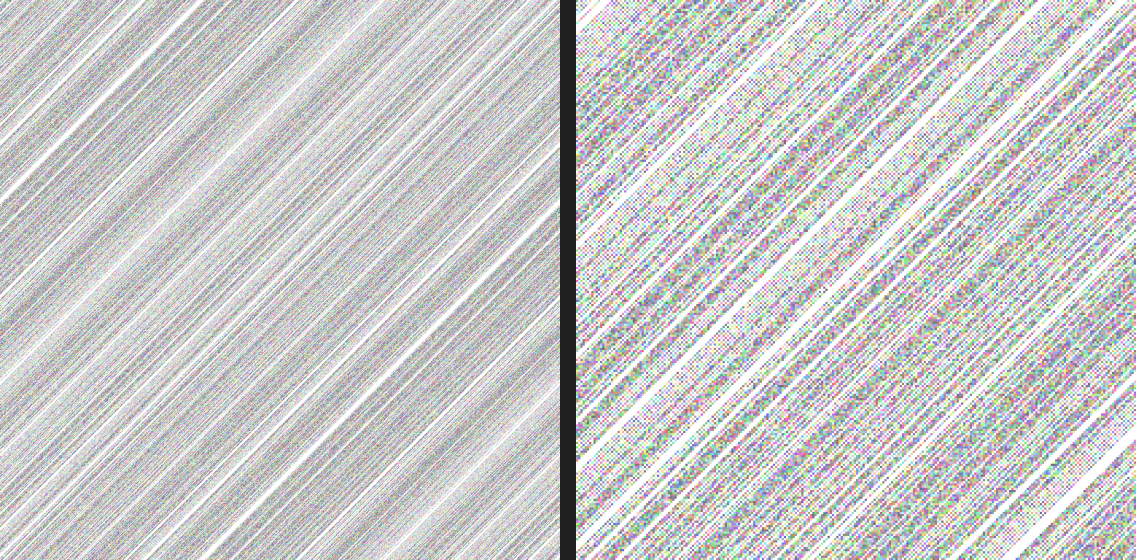
Left, the full canvas; right, a detail of the centre.
Reproduce this pattern procedurally as a Shadertoy shader.

```glsl
#define GRID 768.0          // grains along the canvas height
#define GRAIN_DARK 0.39     // darkest channel value of a grain
#define BANDS 14.0          // slow density waves across the diagonals
#define HATCH_SPARSE 0.22   // share of even diagonals lit in calm bands
#define HATCH_DENSE 0.82    // share of even diagonals lit in busy bands
#define FILL_CHANCE 0.11    // share of odd diagonals lit
#define STROKES 6           // broad white strokes per period
#define STROKE_MIN 1.4      // half widths of the strokes, in grains
#define STROKE_MAX 4.0

const vec3 WHITE = vec3(1.0);

// Integer hash giving three values from 0 to 1
vec3 hash3(vec3 p) {
    uvec3 v = uvec3(p) * 1664525u + 1013904223u;
    v.x += v.y * v.z; v.y += v.z * v.x; v.z += v.x * v.y;
    v ^= v >> 16u;
    v.x += v.y * v.z; v.y += v.z * v.x; v.z += v.x * v.y;
    return vec3(v >> 8u) / 16777216.0;
}

// Gradient noise on a line, repeating after the given period
float gradientNoise(float x, float period) {
    float i = floor(x), f = x - i;
    float slopeA = hash3(vec3(mod(i, period), 3.0, 11.0)).x * 2.0 - 1.0;
    float slopeB = hash3(vec3(mod(i + 1.0, period), 3.0, 11.0)).x * 2.0 - 1.0;
    float fade = f * f * f * (f * (f * 6.0 - 15.0) + 10.0);
    return mix(slopeA * f, slopeB * (f - 1.0), fade);
}

// Fine hatching: mostly every other diagonal, thinned out in bands
bool isHatch(float diagonal) {
    float wave = gradientNoise(diagonal / GRID * BANDS, BANDS);
    float density = mix(HATCH_SPARSE, HATCH_DENSE, smoothstep(-0.4, 0.4, wave));
    float chance = mod(diagonal, 2.0) < 0.5 ? density : FILL_CHANCE;
    return hash3(vec3(diagonal, 7.0, 5.0)).x < chance;
}

// Broad strokes, one jittered inside each equal slot
bool isStroke(float diagonal) {
    for (int i = 0; i < STROKES; i++) {
        vec3 h = hash3(vec3(float(i), 19.0, 2.0));
        float center = (float(i) + h.x) / float(STROKES) * GRID;
        float gap = abs(diagonal - center);
        gap = min(gap, GRID - gap);
        if (gap < mix(STROKE_MIN, STROKE_MAX, h.y)) return true;
    }
    return false;
}

// Colour of one square grain
vec3 grainColor(vec2 cell) {
    float diagonal = mod(cell.x - cell.y, GRID);
    if (isHatch(diagonal) || isStroke(diagonal)) return WHITE;
    return mix(vec3(GRAIN_DARK), WHITE, hash3(vec3(mod(cell, GRID), 1.0)));
}

void mainImage(out vec4 fragColor, in vec2 fragCoord) {
    // Pixel footprint measured in grains
    float footprint = min(GRID / iResolution.y, 2.0);
    vec2 low = fragCoord / iResolution.y * GRID - 0.5 * footprint;
    vec2 high = low + footprint;

    // Box filter: weigh each grain by its overlap with the pixel
    vec3 sum = vec3(0.0);
    float total = 0.0;
    for (int i = 0; i < 9; i++) {
        vec2 cell = floor(low) + vec2(i % 3, i / 3);
        vec2 overlap = max(min(cell + 1.0, high) - max(cell, low), 0.0);
        float weight = overlap.x * overlap.y;
        if (weight > 0.0) sum += weight * grainColor(cell);
        total += weight;
    }
    fragColor = vec4(sum / total, 1.0);
}
```
